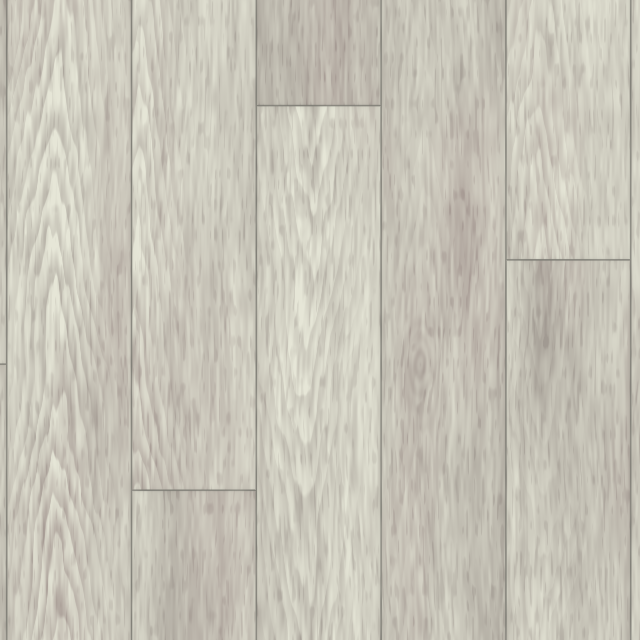
This texture is drawn by a Shadertoy shader. Its source:

```glsl
const float PLANK_WIDTH = 0.195;
const float FIRST_SEAM = 0.0105;
const float SEAM_HALF_WIDTH = 0.0008;
const float RING_DENSITY = 10.0;
const float ARCH_STEEPNESS = 6.5;
const vec3 DEEP_GREY = vec3(0.655, 0.63, 0.595);
const vec3 PALE_CREAM = vec3(0.89, 0.89, 0.832);
const vec3 SEAM_COLOR = vec3(0.49, 0.485, 0.455);
const vec3 ROSE_TINT = vec3(0.008, -0.012, -0.004);

// Per column: joint height (-1 for none), upper tone, lower tone, heart position
const vec4 COLUMNS[7] = vec4[7](
    vec4(0.431, 0.42, 0.62, 0.50),
    vec4(-1.0, 0.63, 0.63, 0.40),
    vec4(0.234, 0.61, 0.42, 0.04),
    vec4(0.835, 0.36, 0.67, 0.42),
    vec4(-1.0, 0.50, 0.50, 0.33),
    vec4(0.594, 0.67, 0.42, 0.28),
    vec4(-1.0, 0.60, 0.60, 0.50));

// Arch strength of the upper and lower plank; negative arches point down
const vec2 ARCHES[7] = vec2[7](
    vec2(0.1), vec2(1.0), vec2(0.75, 0.15), vec2(0.1, -0.65),
    vec2(0.2), vec2(0.6, -0.3), vec2(0.3));

// Knots: centre and strength
const vec3 KNOTS[2] = vec3[2](vec3(0.657, 0.43, 1.0), vec3(0.468, 0.68, 0.5));

float hash(vec2 p) {
    vec3 q = fract(vec3(p.xyx) * 0.1031);
    q += dot(q, q.yzx + 33.33);
    return fract((q.x + q.y) * q.z);
}

float noise(vec2 p) {
    vec2 i = floor(p), f = fract(p);
    f = f * f * (3.0 - 2.0 * f);
    return mix(mix(hash(i), hash(i + vec2(1, 0)), f.x),
               mix(hash(i + vec2(0, 1)), hash(i + vec2(1, 1)), f.x), f.y);
}

float fbm(vec2 p) {
    float sum = 0.0, amp = 0.5;
    for (int i = 0; i < 4; i++) {
        sum += amp * noise(p);
        p = p * 2.03 + 17.3;
        amp *= 0.5;
    }
    return sum / 0.9375;
}

// Nested growth rings with a bright, ragged leading edge
float archRings(vec2 p, float heartX, float direction, vec2 seed) {
    float dx = p.x - heartX + 0.022 * (noise(vec2(p.y * 5.0, seed.x)) - 0.5);
    float f = direction * p.y + ARCH_STEEPNESS * sqrt(dx * dx + 0.00012);
    f += 0.16 * (fbm(p * vec2(16.0, 5.0) + seed) - 0.5);
    f += 0.045 * (noise(p * vec2(150.0, 12.0) + seed) - 0.5);
    float r = fract(f * RING_DENSITY);
    float band = smoothstep(0.0, 0.75, r) * (1.0 - smoothstep(0.86, 1.0, r));
    return (band - 0.5) * exp(-dx * dx / 0.0045);
}

void mainImage(out vec4 fragColor, in vec2 fragCoord) {
    vec2 uv = fragCoord / iResolution.xy;
    float pixel = 1.0 / iResolution.y;

    // Plank layout
    float along = (uv.x - FIRST_SEAM) / PLANK_WIDTH;
    float column = floor(along);
    int index = clamp(int(column) + 1, 0, 6);
    vec4 plank = COLUMNS[index];
    bool upper = uv.y > plank.x;
    float tone = upper ? plank.y : plank.z;
    float arch = upper ? ARCHES[index].x : ARCHES[index].y;
    float heartX = FIRST_SEAM + (column + plank.w) * PLANK_WIDTH;
    vec2 seed = vec2(float(index) * 13.7 + 20.0, upper ? 41.3 : 87.9);

    // Knots bend the grain and leave oval rings
    vec2 p = uv;
    float knotShade = 0.0;
    for (int i = 0; i < 2; i++) {
        vec2 d = (uv - KNOTS[i].xy) / vec2(0.024, 0.062);
        float reach = KNOTS[i].z * exp(-dot(d, d));
        p.x -= 0.014 * d.x * reach;
        float oval = length(d) + 0.5 * fbm(uv * vec2(40.0, 14.0));
        knotShade += reach * (0.16 + 0.12 * sin(oval * 15.0));
    }

    // Broad shading, rings, streaks and pores
    vec2 grain = p + vec2(0.02 * (fbm(p * vec2(6.0, 3.0) + seed) - 0.5), 0.0);
    float broad = fbm(grain * vec2(17.0, 2.4) + seed) - 0.5;
    float streak = fbm(grain * vec2(75.0, 4.0) + seed) - 0.5;
    float fine = noise(grain * vec2(250.0, 28.0) + seed) - 0.5;
    float pores = smoothstep(0.62, 0.92, noise(grain * vec2(310.0, 42.0) + seed.yx));
    tone += 0.62 * broad + 0.4 * streak + 0.36 * fine - 0.24 * pores + 0.03;
    tone += 0.48 * abs(arch) * archRings(p, heartX, sign(arch), seed);
    tone -= knotShade;

    // Colour, rosier in the darker wood
    vec3 color = mix(DEEP_GREY, PALE_CREAM, clamp(tone, -0.1, 1.05));
    float rose = fbm(uv * vec2(9.0, 2.0) + seed.yx);
    color += ROSE_TINT * smoothstep(0.4, 0.75, rose) * (1.0 - clamp(tone, 0.0, 1.0));

    // Seams between planks
    float sideDistance = abs(fract(along + 0.5) - 0.5) * PLANK_WIDTH;
    float seamDistance = min(sideDistance, abs(uv.y - plank.x));
    float seam = 1.0 - smoothstep(SEAM_HALF_WIDTH - 0.5 * pixel, SEAM_HALF_WIDTH + pixel, seamDistance);
    float wear = 0.7 + 0.3 * noise(uv * 35.0);
    color *= 1.0 - 0.05 * exp(-seamDistance / 0.003);
    color = mix(color, SEAM_COLOR, seam * wear);

    fragColor = vec4(color, 1.0);
}
```
